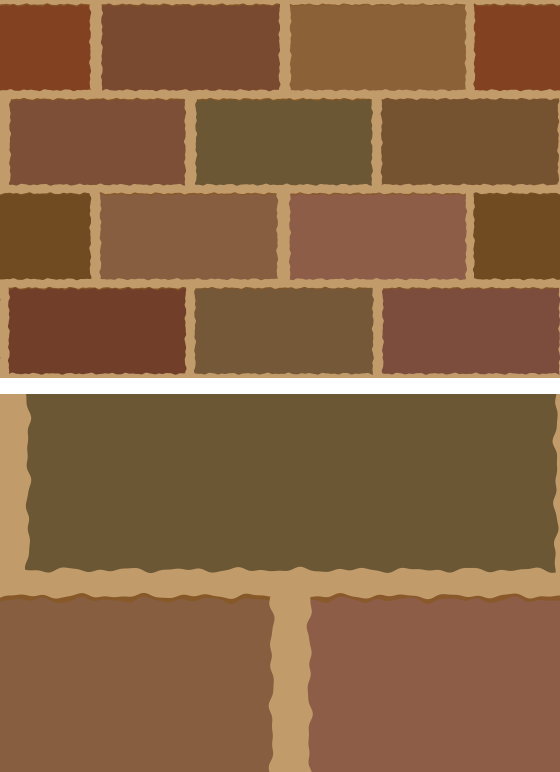
Top, the full canvas; bottom, a detail of the centre.
Reproduce this texture procedurally as a Shadertoy shader.

```glsl
// Running-bond brick wall: three bricks across, four courses down, in flat earth
// tones on sandy mortar. Each brick is a box whose sides are roughened by layered
// sines and nudged by a hash, with a thin ochre lip along its top edge.

#define COLUMNS 3.0
#define ROWS 4.0
#define BOND_SHIFT 0.018              // sideways offset of all courses, in bricks
#define JOINT vec2(0.054, 0.046)      // half joint widths, in course heights
#define JITTER 0.034                  // spread of brick position and length
#define ROUGHNESS 0.0055              // amplitude of the worn edges
#define LIP_HEIGHT 0.014
#define MORTAR_COLOR vec3(0.76, 0.608, 0.42)
#define LIP_COLOR vec3(0.53, 0.34, 0.14)

// Brick tones, course by course from the top
const vec3 BRICK_COLORS[12] = vec3[](
    vec3(0.48, 0.29, 0.19), vec3(0.545, 0.38, 0.22), vec3(0.51, 0.26, 0.13),
    vec3(0.49, 0.31, 0.21), vec3(0.42, 0.34, 0.20), vec3(0.46, 0.32, 0.19),
    vec3(0.53, 0.37, 0.25), vec3(0.555, 0.365, 0.28), vec3(0.44, 0.29, 0.125),
    vec3(0.44, 0.245, 0.16), vec3(0.46, 0.345, 0.215), vec3(0.485, 0.30, 0.24));

float hash(vec2 p) {
    return fract(sin(dot(p, vec2(127.1, 311.7))) * 4375.85);
}

// Layered sines along one edge, roughly -2 to 2
float wobble(float t, float phase) {
    return sin(t * 31.0 + phase) + 0.7 * sin(t * 53.0 + phase * 2.3)
         + 0.4 * sin(t * 89.0 + phase * 3.7);
}

// Antialiased coverage of a signed distance, positive inside
float coverage(float dist, float pixel) {
    return clamp(dist / pixel + 0.5, 0.0, 1.0);
}

void mainImage(out vec4 fragColor, in vec2 fragCoord) {
    vec2 grid = fragCoord / iResolution.xy * vec2(COLUMNS, ROWS);
    float pixel = ROWS / iResolution.y;
    float brickAspect = iResolution.x / iResolution.y * ROWS / COLUMNS;

    // Locate the brick; even courses are offset by half a brick
    float row = ROWS - 1.0 - floor(grid.y);
    grid.x -= BOND_SHIFT + 0.5 * (1.0 - mod(row, 2.0));
    vec2 brick = vec2(mod(floor(grid.x), COLUMNS), row);
    vec2 local = (fract(grid) - 0.5) * vec2(brickAspect, 1.0);

    // Vary position and length from brick to brick
    vec2 halfSize = 0.5 * vec2(brickAspect, 1.0) - JOINT;
    local.x += JITTER * (hash(brick + 3.0) - 0.5);
    halfSize.x += 0.5 * JITTER * (hash(brick + 9.0) - 0.5);

    // Roughen each of the four sides independently
    float seed = 6.283 * hash(brick + 17.0);
    vec2 side = sign(local);
    vec2 wear = vec2(wobble(local.y, seed + side.x),
                     wobble(local.x, seed + 2.0 + 1.7 * side.y));
    vec2 inside = halfSize - abs(local) + ROUGHNESS * wear;
    float brickMask = coverage(min(inside.x, inside.y), pixel);

    // Uneven lip just below the top edge
    float lipHeight = LIP_HEIGHT + 0.6 * ROUGHNESS * wobble(local.x, seed + 5.0);
    float lipMask = coverage(lipHeight - inside.y, pixel) * step(0.0, local.y);
    lipMask *= mix(0.3, 1.0, hash(brick + 29.0));

    int tone = int(brick.y * COLUMNS + brick.x + 0.5);
    vec3 color = mix(BRICK_COLORS[tone], LIP_COLOR, lipMask);
    fragColor = vec4(mix(MORTAR_COLOR, color, brickMask), 1.0);
}
```
